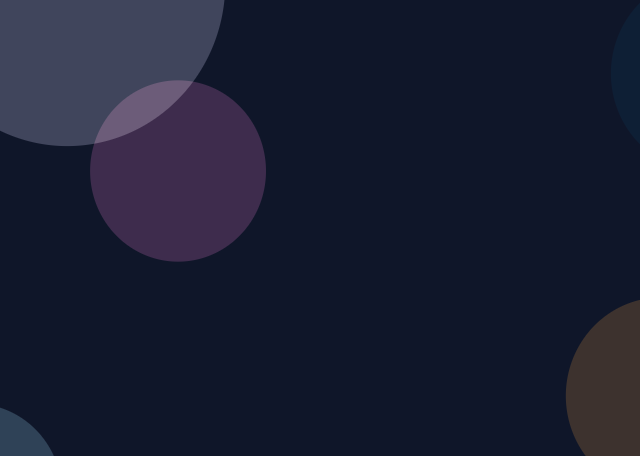
Give the GLSL for this background, as a Shadertoy shader.

```glsl
// Large translucent discs drift around the edges of a flat navy field.
// Each disc is a slightly tall ellipse with an antialiased rim; the pale
// and plum discs cross, and their shared lens takes a lighter tint.

// Colours
const vec3 NAVY  = vec3(0.059, 0.086, 0.161);
const vec3 SLATE = vec3(0.251, 0.269, 0.361);
const vec3 PLUM  = vec3(0.243, 0.173, 0.302);
const vec3 LENS  = vec3(0.422, 0.362, 0.473);
const vec3 BLUE  = vec3(0.055, 0.120, 0.208);
const vec3 BROWN = vec3(0.240, 0.197, 0.180);
const vec3 TEAL  = vec3(0.184, 0.259, 0.341);

// Discs: centre x, centre y and horizontal radius, as canvas fractions
const vec3 SLATE_DISC = vec3( 0.1050,  1.0370, 0.2470);
const vec3 PLUM_DISC  = vec3( 0.2782,  0.6250, 0.1374);
const vec3 BLUE_DISC  = vec3( 1.1038,  0.8388, 0.1493);
const vec3 BROWN_DISC = vec3( 1.0333,  0.1319, 0.1492);
const vec3 TEAL_DISC  = vec3(-0.0404, -0.0840, 0.1374);

// Vertical radius over horizontal radius, in canvas fractions
const float STRETCH = 1.447;

// Coverage of a disc, with a rim one pixel wide
float discMask(vec2 uv, vec3 disc) {
    vec2 radii = disc.z * vec2(1.0, STRETCH);
    float k = length((uv - disc.xy) / radii);
    float pixel = max(length(vec2(dFdx(k), dFdy(k))), 1e-5);
    return clamp(0.5 - (k - 1.0) / pixel, 0.0, 1.0);
}

void mainImage(out vec4 fragColor, in vec2 fragCoord) {
    vec2 uv = fragCoord / iResolution.xy;
    vec3 color = NAVY;

    // Corner and side discs
    color = mix(color, BLUE,  discMask(uv, BLUE_DISC));
    color = mix(color, BROWN, discMask(uv, BROWN_DISC));
    color = mix(color, TEAL,  discMask(uv, TEAL_DISC));

    // Crossing pair with its lighter lens
    float slate = discMask(uv, SLATE_DISC);
    float plum  = discMask(uv, PLUM_DISC);
    color = mix(color, SLATE, slate);
    color = mix(color, mix(PLUM, LENS, slate), plum);

    fragColor = vec4(color, 1.0);
}
```
